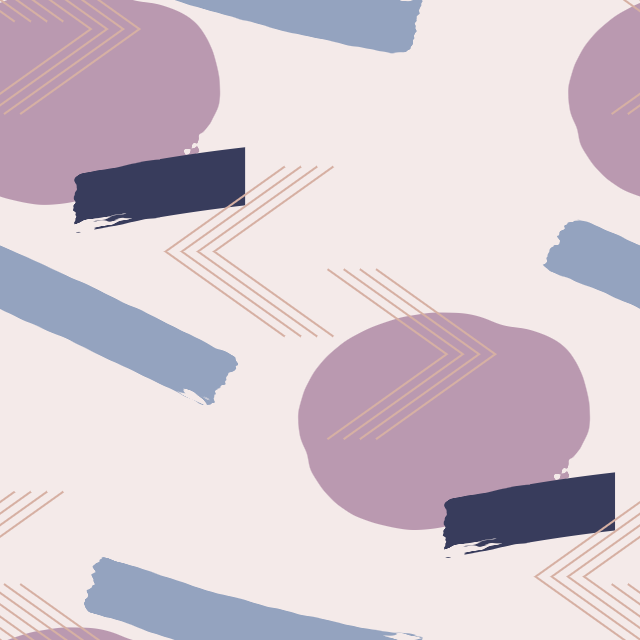
This pattern is drawn by a WebGL 2 fragment shader. Its source:

```glsl
#version 300 es
precision highp float;

uniform vec2 u_resolution;
out vec4 outColor;

struct Stroke {
    vec2 center;
    vec2 halfSize;
    float slope;
    float bend;
    float lean;      // slant of the two ends
    vec2 ragged;     // roughness of left and right end
    vec4 bite;       // dry gap: center, radii
};

const vec3 PAPER = vec3(0.957, 0.918, 0.914);
const vec3 MAUVE = vec3(0.73, 0.60, 0.69);
const vec3 BLUE  = vec3(0.58, 0.64, 0.75);
const vec3 NAVY  = vec3(0.22, 0.235, 0.36);
const vec3 TAN   = vec3(0.84, 0.69, 0.64);

const vec2 REPEAT_SHIFT = vec2(-0.578, 0.508);
const vec2 BLOB_CENTER = vec2(0.695, 0.341);
const vec2 BLOB_RADII = vec2(0.229, 0.1706);

const Stroke STEEP_STROKE = Stroke(vec2(0.110, 0.517), vec2(0.240, 0.050),
    -0.464, -0.09, -0.464, vec2(0.009, 0.007), vec4(0.213, -0.044, 0.020, 0.007));
const Stroke SHALLOW_STROKE = Stroke(vec2(0.398, 0.0104), vec2(0.254, 0.047),
    -0.264, 0.24, -0.264, vec2(0.009, 0.007), vec4(0.222, 0.042, 0.020, 0.006));
const Stroke DARK_STROKE = Stroke(vec2(0.828, 0.198), vec2(0.133, 0.0454),
    0.166, -0.20, 0.0, vec2(0.006, 0.0), vec4(-0.115, -0.037, 0.050, 0.008));

const int CHEVRON_LINES = 4;
const float CHEVRON_SPACING = 0.0253;
const float CHEVRON_HALF_SPAN = 0.1312;
const float LINE_HALF_WIDTH = 0.0016;
const vec2 ARM = vec2(0.1862, 0.1328);
const vec2 RIGHT_CHEVRON = vec2(0.6426, 0.4466);
const vec2 RIGHT_CHEVRON_SHIFT = vec2(-0.556, 0.508);
const vec2 LEFT_CHEVRON = vec2(0.968, 0.099);

// Nearest copy on the unit tile
vec2 wrap(vec2 p) { return fract(p + 0.5) - 0.5; }

vec2 gradient(vec2 cell) {
    float angle = 6.2832 * fract(sin(dot(cell, vec2(127.1, 311.7))) * 4375.85);
    return vec2(cos(angle), sin(angle));
}

float gradientNoise(vec2 p) {
    vec2 i = floor(p), f = fract(p);
    vec2 u = f * f * f * (f * (f * 6.0 - 15.0) + 10.0);
    vec2 e = vec2(1, 0);
    float low = mix(dot(gradient(i), f), dot(gradient(i + e), f - e), u.x);
    float high = mix(dot(gradient(i + e.yx), f - e.yx), dot(gradient(i + 1.0), f - 1.0), u.x);
    return mix(low, high, u.y);
}

float bump(float angle, float centerDegrees, float widthDegrees) {
    float t = (degrees(angle) - centerDegrees) / widthDegrees;
    return exp(-t * t);
}

// Uneven ellipse with a torn patch at its lower right
float blobDistance(vec2 p) {
    vec2 q = wrap(p - BLOB_CENTER) / BLOB_RADII;
    float a = atan(q.y, q.x);
    float radius = 1.0 + 0.065 * bump(a, 40.0, 17.0) - 0.035 * bump(a, 66.0, 8.0)
        - 0.065 * bump(a, -27.0, 20.0) - 0.055 * bump(a, -84.0, 12.0)
        + 0.057 * bump(a, -128.0, 24.0) - 0.020 * bump(a, -164.0, 7.0);
    radius += 0.16 * bump(a, -30.0, 8.0) * gradientNoise(q * vec2(17.0, 11.0));
    radius += 0.006 * gradientNoise(q * 6.0);
    return (length(q) - radius) * BLOB_RADII.y;
}

// Bent brush mark with rough ends and one dry gap
float strokeDistance(vec2 p, Stroke s) {
    vec2 q = wrap(p - s.center);
    q.y -= s.slope * q.x + s.bend * q.x * q.x;
    q.x += s.lean * q.y;
    float ragged = q.x < 0.0 ? s.ragged.x : s.ragged.y;
    float nearEnd = smoothstep(0.75, 1.0, abs(q.x) / s.halfSize.x);
    float grain = gradientNoise(q * vec2(22.0, 65.0) + s.center * 40.0)
        + 0.4 * gradientNoise(q * vec2(60.0, 170.0));
    float corner = 1.6 * ragged;
    vec2 box = abs(q) - s.halfSize + corner;
    float body = length(max(box, 0.0)) + min(max(box.x, box.y), 0.0) - corner;
    body += grain * mix(0.0022 * step(0.001, ragged), 1.3 * ragged, nearEnd);
    float gap = length((q - s.bite.xy) / s.bite.zw) - 1.0;
    gap += 0.9 * gradientNoise(q * vec2(45.0, 190.0));
    return max(body, -gap * s.bite.w);
}

// Nested open arrows; facing is 1 for right, -1 for left
float chevronDistance(vec2 p, vec2 center, float facing) {
    vec2 q = wrap(p - center);
    vec2 along = normalize(ARM);
    float d = 1.0;
    for (int i = 0; i < CHEVRON_LINES; i++) {
        float tip = CHEVRON_HALF_SPAN - float(i) * CHEVRON_SPACING;
        vec2 r = vec2(tip - facing * q.x, abs(q.y));
        float across = abs(r.x * along.y - r.y * along.x) - LINE_HALF_WIDTH;
        d = min(d, max(across, dot(r, along) - length(ARM)));
    }
    return d;
}

void main() {
    vec2 p = gl_FragCoord.xy / u_resolution;
    float pixel = 1.0 / min(u_resolution.x, u_resolution.y);
    vec2 shifted = p - REPEAT_SHIFT;

    float blobs = min(blobDistance(p), blobDistance(shifted));
    float blues = min(strokeDistance(p, STEEP_STROKE), strokeDistance(p, SHALLOW_STROKE));
    float darks = min(strokeDistance(p, DARK_STROKE), strokeDistance(shifted, DARK_STROKE));
    float lines = min(chevronDistance(p, RIGHT_CHEVRON, 1.0),
        chevronDistance(p - RIGHT_CHEVRON_SHIFT, RIGHT_CHEVRON, 1.0));
    lines = min(lines, min(chevronDistance(p, LEFT_CHEVRON, -1.0),
        chevronDistance(shifted, LEFT_CHEVRON, -1.0)));

    // Layers from back to front
    vec4 cover = clamp(0.5 - vec4(blobs, blues, darks, lines) / pixel, 0.0, 1.0);
    vec3 color = mix(PAPER, MAUVE, cover.x);
    color = mix(color, BLUE, cover.y);
    color = mix(color, NAVY, cover.z);
    color = mix(color, TAN, cover.w);
    outColor = vec4(color, 1.0);
}
```
